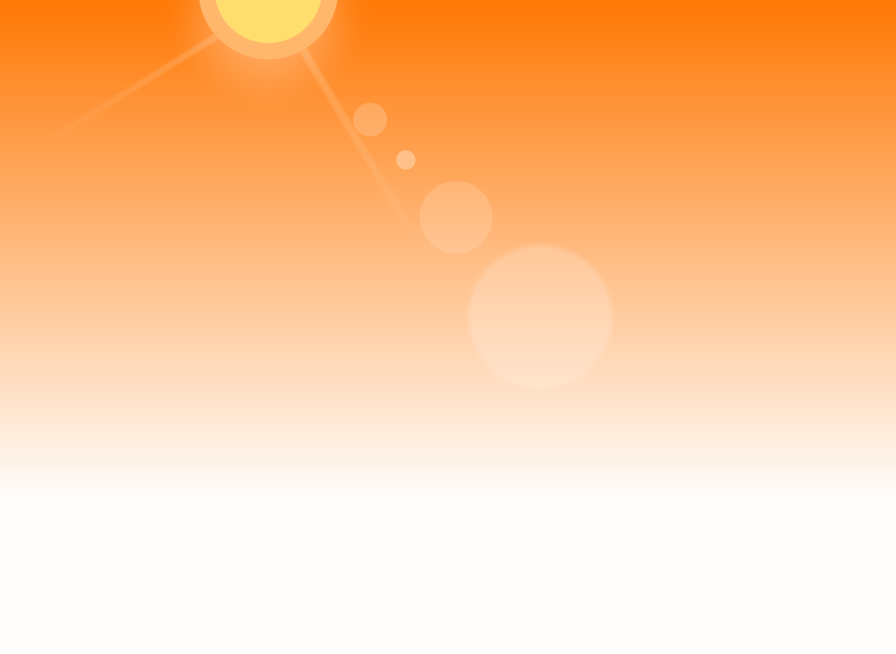
Write a WebGL 2 fragment shader that draws this background.

```glsl
#version 300 es
precision highp float;
// A hazy orange sky fading to white, with a sun cut by the top edge.
// A linear gradient is overlaid with a soft halo, two tapering rays
// and a diagonal chain of translucent lens-flare discs.
uniform vec2 u_resolution;
out vec4 fragColor;

// Coverage of a disc whose edge is blurred over the given width.
float disc(vec2 p, vec2 center, float radius, float blur) {
    float edge = max(blur, 0.7 / u_resolution.x);
    return 1.0 - smoothstep(-edge, edge, length(p - center) - radius);
}

// A soft beam from a to b that fades along its length.
float ray(vec2 p, vec2 a, vec2 b, float width) {
    vec2 axis = b - a;
    float along = dot(p - a, axis) / dot(axis, axis);
    float across = abs(dot(p - a, vec2(-axis.y, axis.x))) / length(axis);
    float fade = smoothstep(-0.02, 0.04, along) * clamp(1.0 - along, 0.0, 1.0);
    return fade * (1.0 - smoothstep(0.35 * width, width, across));
}

void main() {
    // Distances are fractions of the width, with y measured down from the top.
    vec2 p = vec2(gl_FragCoord.x, u_resolution.y - gl_FragCoord.y) / u_resolution.x;
    float depth = p.y * u_resolution.x / u_resolution.y;

    // Sky
    vec3 orange = vec3(1.0, 0.48, 0.035);
    vec3 haze = vec3(1.0, 0.995, 0.99);
    vec3 color = mix(orange, haze, clamp((depth - 0.016) / 0.75, 0.0, 1.0));

    // Halo and rays
    vec2 sun = vec2(0.2995, -0.012);
    float halo = 1.0 - smoothstep(0.025, 0.118, length(p - vec2(0.2985, 0.014)));
    color = mix(color, vec3(1.0, 0.76, 0.56), 0.6 * halo);
    float rays = ray(p, vec2(0.246, 0.038), vec2(0.045, 0.163), 0.0055)
               + ray(p, vec2(0.336, 0.052), vec2(0.488, 0.306), 0.0065);
    color = mix(color, vec3(1.0, 0.88, 0.76), 0.25 * rays);

    // Sun with its pale rim
    color = mix(color, vec3(1.0, 0.72, 0.42), disc(p, sun, 0.078, 0.0));
    color = mix(color, vec3(1.0, 0.87, 0.43), disc(p, sun, 0.060, 0.0));

    // Lens-flare discs: center, radius, opacity
    vec4 flares[4] = vec4[4](
        vec4(0.413, 0.1335, 0.0188, 0.22),
        vec4(0.453, 0.1785, 0.0108, 0.36),
        vec4(0.509, 0.2425, 0.0405, 0.17),
        vec4(0.603, 0.3535, 0.0800, 0.24));
    for (int i = 0; i < 4; i++) {
        float blur = i == 3 ? 0.005 : 0.0;
        float cover = disc(p, flares[i].xy, flares[i].z, blur);
        color = mix(color, vec3(1.0, 0.96, 0.92), flares[i].w * cover);
    }
    fragColor = vec4(color, 1.0);
}
```
